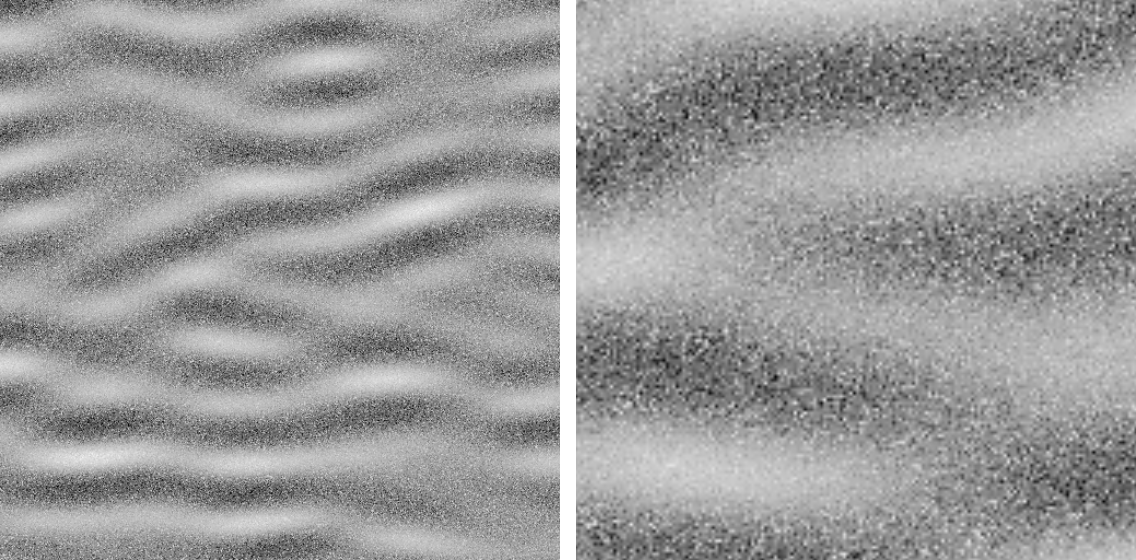
Left: the whole. Right: its middle third, enlarged.
Write a WebGL 2 fragment shader that draws this texture.

```glsl
#version 300 es
precision highp float;

uniform vec2 u_resolution;
out vec4 outColor;

#define SEED 7u
#define CELL 0.16          // spacing of the wave packets
#define PACKET_RADIUS 0.10 // Gaussian width of one packet
#define FREQUENCY 8.6      // stripes per canvas height
#define TILT_MEAN 0.06     // radians, rising to the right
#define TILT_SPREAD 0.22
#define BASE_TONE 0.60
#define STRIPE_CONTRAST 0.14
#define GRAIN_CELLS 512.0
#define GRAIN_DARK 0.31
#define GRAIN_LIGHT 0.07

const float TAU = 6.2831853;

// Integer hash: four uniform values in 0..1 per lattice point
vec4 hash4(ivec2 cell, uint salt) {
    uvec4 v = uvec4(uvec2(cell), salt, SEED) * 1664525u + 1013904223u;
    v += v.yzxy * v.wxyz;
    v ^= v >> 16u;
    v += v.yzxy * v.wxyz;
    v ^= v >> 16u;
    return vec4(v >> 8u) / 16777216.0;
}

// Sparse Gabor noise: scattered wave packets with nearly level crests
float stripeNoise(vec2 p) {
    ivec2 home = ivec2(floor(p / CELL));
    float sum = 0.0;
    for (int j = -2; j <= 2; j++) {
        for (int i = -2; i <= 2; i++) {
            ivec2 cell = home + ivec2(i, j);
            vec4 rnd = hash4(cell, 1u);
            vec2 d = p - (vec2(cell) + rnd.xy) * CELL;
            float tilt = TILT_MEAN + TILT_SPREAD * (2.0 * rnd.w - 1.0);
            float across = dot(d, vec2(-sin(tilt), cos(tilt)));
            float envelope = exp(-0.5 * dot(d, d) / (PACKET_RADIUS * PACKET_RADIUS));
            sum += envelope * cos(TAU * (FREQUENCY * across + rnd.z));
        }
    }
    return sum;
}

// Symmetric speckle with long tails
float speckle(ivec2 cell) {
    vec4 rnd = hash4(cell, 2u);
    float n = rnd.x + rnd.y - 1.0;
    return n * (0.5 + abs(n));
}

// Speckle blended between neighbouring grain centres
float grain(vec2 p) {
    vec2 q = p * GRAIN_CELLS - 0.5;
    ivec2 cell = ivec2(floor(q));
    vec2 f = fract(q);
    float low = mix(speckle(cell), speckle(cell + ivec2(1, 0)), f.x);
    float high = mix(speckle(cell + ivec2(0, 1)), speckle(cell + ivec2(1, 1)), f.x);
    return mix(low, high, f.y);
}

void main() {
    vec2 p = gl_FragCoord.xy / min(u_resolution.x, u_resolution.y);
    float tone = BASE_TONE + STRIPE_CONTRAST * stripeNoise(p);

    // Grain is coarse in the shadows and fades in the lights
    float strength = mix(GRAIN_DARK, GRAIN_LIGHT, smoothstep(0.45, 0.78, tone));
    tone += strength * grain(p);

    outColor = vec4(vec3(clamp(tone, 0.0, 1.0)), 1.0);
}
```
